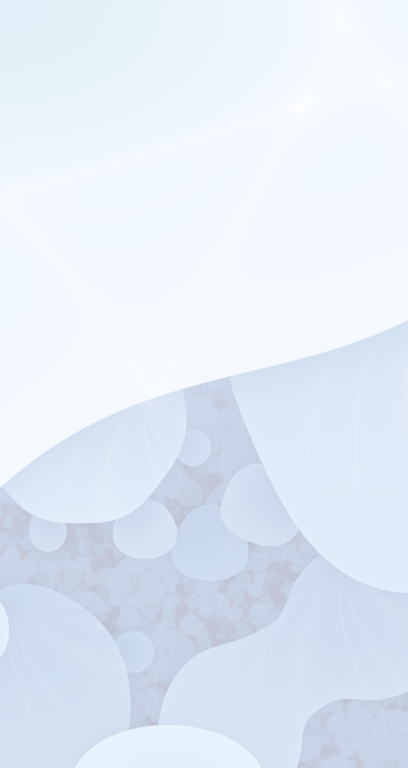
This background is drawn by a Shadertoy shader. Its source:

```glsl
#define VIEW_HEIGHT 7.68
#define SKY_CORNER vec3(0.885, 0.942, 0.975)
#define SKY_BASE vec3(0.943, 0.968, 0.994)
#define SKY_LOW vec3(0.960, 0.977, 0.997)
#define GLOW vec3(0.985, 0.992, 1.0)
#define GRIT vec3(0.765, 0.780, 0.845)
#define HAZE vec3(0.775, 0.822, 0.900)
#define SHADE vec3(0.798, 0.852, 0.935)
#define PALE vec3(0.890, 0.938, 0.980)
#define VEIN_COUNT 2.6
#define VEIN_STRENGTH 0.28

float hash(vec2 p) {
    return fract(sin(dot(p, vec2(127.1, 311.7))) * 43758.5453);
}

float noise(vec2 p) {
    vec2 cell = floor(p), f = fract(p);
    f = f * f * (3.0 - 2.0 * f);
    return mix(mix(hash(cell), hash(cell + vec2(1, 0)), f.x),
               mix(hash(cell + vec2(0, 1)), hash(cell + vec2(1, 1)), f.x), f.y);
}

// Approximate distance to an ellipse with a waving rim
float lobe(vec2 p, vec2 centre, vec2 radii, float wave, float count) {
    vec2 q = p - centre + 1e-4;
    vec2 n = q / radii;
    float k = length(n);
    float rim = 1.0 + wave * sin(count * atan(n.y, -n.x));
    return k * (k - rim) / length(n / radii);
}

float smoothMin(float a, float b, float k) {
    float h = max(k - abs(a - b), 0.0) / k;
    return min(a, b) - 0.25 * k * h * h;
}

// Glow around a bowed segment
float ray(vec2 p, vec2 a, vec2 b, float bow) {
    float len = distance(a, b);
    vec2 dir = (b - a) / len, q = p - a;
    float along = dot(q, dir), t = clamp(along / len, 0.0, 1.0);
    float side = dot(q, vec2(-dir.y, dir.x)) - bow * 4.0 * t * (1.0 - t);
    float d = length(vec2(side, along - t * len));
    return 0.28 * exp(-d / 0.04) + 0.25 * exp(-d / 0.22);
}

// Fills a lobe with a tone that runs away from its focus, plus curling veins
void paint(inout vec3 color, vec2 p, float d, float px, vec2 focus, float reach,
           vec2 tones, float veins) {
    vec2 q = p - focus;
    float r = length(q);
    float tone = mix(tones.x, tones.y, smoothstep(0.0, reach, r));
    vec3 fill = mix(SHADE, PALE, tone);
    float turn = (atan(q.x, q.y) - 0.25 * r) * VEIN_COUNT;
    turn += 0.3 * sin(2.3 * turn);
    float line = abs(fract(turn) - 0.5) * r / VEIN_COUNT;
    float vein = 0.7 * exp(-line / 0.022) + 0.5 * exp(-line / 0.1);
    vein *= smoothstep(0.05, 0.5, r) * smoothstep(1.3 * reach, 0.4 * reach, r);
    fill = mix(fill, GLOW, veins * VEIN_STRENGTH * vein);
    fill += 0.012 * exp(min(d, 0.0) / 0.05);
    color *= 1.0 - 0.02 * exp(-max(d, 0.0) / 0.08);
    color = mix(color, fill, smoothstep(px, -px, d));
}

// Speckled ground under layers of scattered pebbles, fine to coarse
vec3 ground(vec2 p, float px) {
    float speckle = 0.5 * noise(p * 8.0) + 0.5 * noise(p * 22.0);
    vec3 color = mix(GRIT, HAZE, smoothstep(0.3, 0.75, speckle));
    for (int layer = 0; layer < 3; layer++) {
        float size = 0.11 * pow(1.85, float(layer));
        vec2 home = floor(p / size);
        for (int i = 0; i < 9; i++) {
            vec2 cell = home + vec2(i % 3 - 1, i / 3 - 1);
            vec2 seed = cell + 37.0 * float(layer);
            if (hash(seed + 5.3) > 0.36) continue;
            vec2 centre = (cell + 0.2 + 0.6 * vec2(hash(seed), hash(seed + 9.1))) * size;
            vec2 radii = size * (0.45 + 0.3 * vec2(hash(seed + 2.7), hash(seed + 4.4)));
            float d = lobe(p, centre, radii, 0.05, 3.0);
            vec3 fill = mix(HAZE, SHADE, 0.2 + 0.5 * hash(seed + 7.7));
            fill += 0.012 * exp(min(d, 0.0) / 0.03);
            color = mix(color, fill, 0.65 * smoothstep(px, -px, d));
        }
    }
    return color;
}

vec3 sky(vec2 p, float horizon) {
    vec3 color = mix(SKY_CORNER, SKY_BASE, smoothstep(0.0, 2.5, length(p * vec2(0.65, 1.0))));
    color = mix(color, SKY_LOW, smoothstep(2.2, 0.0, horizon - p.y));
    float light = ray(p, vec2(0.0, 1.98), vec2(4.08, 0.75), 0.0);
    light += ray(p, vec2(0.0, 2.0), vec2(1.5, 3.95), -0.1);
    light += ray(p, vec2(1.6, 3.9), vec2(3.05, 1.02), -0.05);
    light += ray(p, vec2(3.05, 1.02), vec2(3.42, 0.15), 0.0);
    light += 1.3 * ray(p, vec2(3.22, -0.05), vec2(4.1, 1.18), 0.0);
    return mix(color, GLOW, min(light, 1.0));
}

void mainImage(out vec4 fragColor, in vec2 fragCoord) {
    // Canvas units, with y running down from the top
    float unit = VIEW_HEIGHT / iResolution.y;
    vec2 p = vec2(fragCoord.x, iResolution.y - fragCoord.y) * unit;
    float px = 0.8 * unit;
    float horizon = 4.88 + p.x * (-0.91 + p.x * (0.265 - 0.035 * p.x));
    vec3 color = ground(p, px);

    // Middle lobes
    paint(color, p, lobe(p, vec2(0.48, 5.30), vec2(0.19, 0.22), 0.0, 1.0), px, vec2(0.5, 5.1), 0.4, vec2(0.0, 0.3), 0.15);
    paint(color, p, lobe(p, vec2(1.93, 4.48), vec2(0.18, 0.18), 0.0, 1.0), px, vec2(1.8, 4.4), 0.4, vec2(0.0, 0.3), 0.15);
    paint(color, p, lobe(p, vec2(1.33, 6.52), vec2(0.21, 0.21), 0.0, 1.0), px, vec2(1.2, 6.5), 0.4, vec2(-0.1, 0.1), 0.1);
    paint(color, p, lobe(p, vec2(2.10, 5.45), vec2(0.38, 0.38), 0.06, 3.0), px, vec2(1.9, 5.1), 0.8, vec2(-0.15, 0.1), 0.1);
    paint(color, p, lobe(p, vec2(1.45, 5.30), vec2(0.32, 0.30), 0.04, 3.0), px, vec2(1.3, 5.0), 0.6, vec2(0.0, 0.45), 0.2);
    paint(color, p, lobe(p, vec2(2.65, 5.05), vec2(0.44, 0.41), 0.04, 4.0), px, vec2(2.85, 4.9), 0.7, vec2(0.0, 0.35), 0.2);

    // Lower banks
    paint(color, p, lobe(p, vec2(0.35, 7.2), vec2(0.95, 1.35), 0.03, 4.0), px, vec2(0.1, 5.95), 1.8, vec2(0.0, 0.35), 0.4);
    paint(color, p, lobe(p, vec2(-0.15, 6.3), vec2(0.24, 0.36), 0.0, 1.0), px, vec2(-0.3, 6.3), 0.5, vec2(0.7, 1.0), 0.0);
    float bank = smoothMin(lobe(p, vec2(2.3, 7.35), vec2(0.72, 0.9), 0.0, 1.0),
                           lobe(p, vec2(3.7, 6.2), vec2(0.85, 0.8), 0.0, 1.0), 0.3);
    bank = smoothMin(bank, lobe(p, vec2(2.88, 6.7), vec2(0.5, 0.45), 0.0, 1.0), 0.3);
    paint(color, p, bank, px, vec2(3.4, 5.6), 2.2, vec2(0.0, 0.5), 0.4);
    paint(color, p, lobe(p, vec2(1.68, 7.85), vec2(0.97, 0.6), 0.0, 1.0), px, vec2(1.7, 8.2), 0.9, vec2(0.8, 1.1), 0.0);

    // Shells hanging from the horizon
    paint(color, p, lobe(p, vec2(0.8, 4.1), vec2(1.06, 1.15), 0.015, 7.0), px, vec2(1.45, 3.85), 1.5, vec2(0.4, 0.9), 0.8);
    paint(color, p, lobe(p, vec2(4.3, 3.6), vec2(2.05, 2.22), -0.06, 3.5), px, vec2(4.5, 2.6), 2.9, vec2(0.7, 0.8), 0.8);
    float depth = max(p.y - horizon, 0.0);
    color = mix(color, SHADE, 0.65 * exp(-depth / 0.35));
    color = mix(color, GLOW, 0.35 * exp(-distance(p, vec2(1.5, 3.95)) / 0.25));

    color = mix(color, sky(p, horizon), smoothstep(px, -px, p.y - horizon));
    fragColor = vec4(color, 1.0);
}
```
